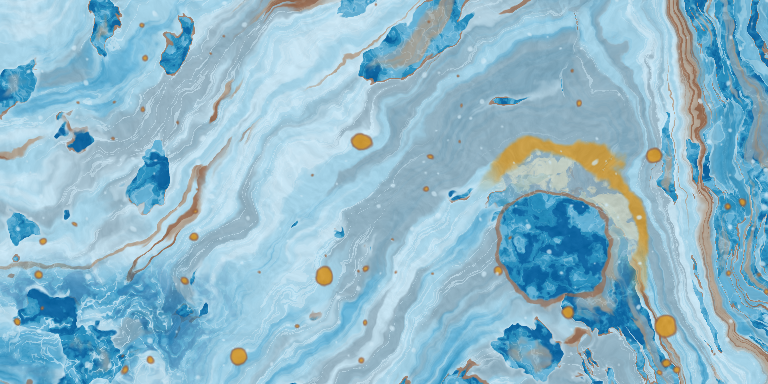
Give the GLSL for this texture, as a Shadertoy shader.

```glsl
// Poured marble paint: pale blue streaks sweep up from the left and bend over an arch.
// A bent stream function stretches noise into streaks; thresholded noise adds rimmed
// blue pools, cell noise adds lace, and hashed grids scatter ochre and pale drops.

const vec3 WHITE = vec3(0.80, 0.90, 0.95);
const vec3 PALE  = vec3(0.64, 0.82, 0.90);
const vec3 MID   = vec3(0.39, 0.69, 0.83);
const vec3 DEEP  = vec3(0.16, 0.56, 0.74);
const vec3 NAVY  = vec3(0.06, 0.40, 0.63);
const vec3 GREY  = vec3(0.54, 0.65, 0.71);
const vec3 TAN   = vec3(0.69, 0.61, 0.53);
const vec3 RUST  = vec3(0.58, 0.37, 0.25);
const vec3 OCHRE = vec3(0.80, 0.60, 0.22);
const vec3 CREAM = vec3(0.77, 0.80, 0.74);

const vec2  ARCH_PEAK = vec2(1.5, 1.2);    // crest of the bent streaks
const vec2  EYE       = vec2(1.47, 0.36);  // large pool under the arch
const vec2  LACE_SPOT = vec2(0.25, 0.20);  // lacy patch at lower left
const float BROAD_WARP = 0.22;
const float FINE_WARP  = 0.06;
const float POOL_LEVEL = 0.67;
const float GRAIN      = 0.10;

float hash(vec2 p) { return fract(sin(dot(p, vec2(127.1, 311.7))) * 43758.5453); }

float noise(vec2 p) {
    vec2 i = floor(p), f = fract(p), e = vec2(0.0, 1.0);
    f = f * f * (3.0 - 2.0 * f);
    return mix(mix(hash(i), hash(i + e.yx), f.x),
               mix(hash(i + e.xy), hash(i + e.yy), f.x), f.y);
}

float fbm(vec2 p) {
    float sum = 0.0, amp = 0.516;
    for (int i = 0; i < 5; i++) {
        sum += amp * noise(p);
        p = mat2(1.6, 1.2, -1.2, 1.6) * p + 9.7;
        amp *= 0.5;
    }
    return sum;
}

float band(float x, float width) { return 1.0 - smoothstep(0.4 * width, width, abs(x)); }

// Stream coordinates: x runs along the paint flow, y across it
vec2 flow(vec2 p) {
    float d = p.x - ARCH_PEAK.x, rise, slope;
    if (d < 0.0) {
        rise = ARCH_PEAK.y * exp(-d * d / 0.72);
        slope = -d / 0.36 * rise;
    } else {
        float bend = sqrt(d * d + 0.0225);
        rise = ARCH_PEAK.y - 4.5 * (bend - 0.15);
        slope = -4.5 * d / bend;
    }
    return vec2(dot(p - vec2(ARCH_PEAK.x, 0.5), normalize(vec2(1.0, slope))), p.y - rise);
}

// Gap between the two nearest cell centres: zero on the lace threads
float cellGap(vec2 p) {
    vec2 id = floor(p);
    float near = 9.0, next = 9.0;
    for (int k = 0; k < 9; k++) {
        vec2 c = id + vec2(k % 3, k / 3) - 1.0;
        float d = length(c + vec2(hash(c), hash(c + 37.0)) - p);
        next = min(next, max(near, d));
        near = min(near, d);
    }
    return next - near;
}

// Distance to scattered round drops, in canvas units
float drops(vec2 p, float scale, float share) {
    vec2 id = floor(p * scale);
    vec2 centre = 0.3 + 0.4 * vec2(hash(id + 3.0), hash(id + 8.0));
    float radius = mix(0.07, 0.25, pow(hash(id + 21.0), 2.0));
    float d = (length(fract(p * scale) - centre) - radius) / scale;
    return hash(id + 50.0) < share ? d : 1.0;
}

void mainImage(out vec4 fragColor, in vec2 fragCoord) {
    vec2 p = fragCoord / iResolution.y;
    float aa = 1.2 / iResolution.y;
    vec2 broadWarp = vec2(fbm(p * 3.0), fbm(p * 3.0 + 17.0)) - 0.5;
    vec2 fineWarp = vec2(fbm(p * 11.0 + 5.0), fbm(p * 11.0 + 31.0)) - 0.5;
    vec2 q = p + BROAD_WARP * broadWarp + FINE_WARP * fineWarp;
    vec2 s = flow(q);

    // Zones where the paint is bluer and more broken
    float inside = 1.0 - smoothstep(-0.75, -0.45, s.y);
    float right = smoothstep(0.3, 0.6, s.y) * smoothstep(1.55, 1.7, q.x);
    float lacy = 1.0 - smoothstep(0.15, 0.42, length((q - LACE_SPOT) * vec2(0.9, 1.8)));
    float top = smoothstep(0.78, 0.95, q.y) * smoothstep(0.9, 1.15, q.x);
    float wet = max(max(inside, right), max(lacy, 0.7 * top));

    // Long streaks
    float streak = fbm(s * vec2(1.6, 14.0) + 7.0);
    float thread = fbm(s * vec2(3.0, 42.0) + 3.0);
    float tone = 0.45 * fbm(s * vec2(0.9, 4.5) + 2.0) + 0.35 * streak + 0.2 * thread;
    tone += 0.05 - 0.06 * wet;
    vec3 col = mix(DEEP, MID, smoothstep(0.34, 0.43, tone));
    col = mix(col, PALE, smoothstep(0.42, 0.52, tone));
    col = mix(col, WHITE, 0.8 * smoothstep(0.57, 0.68, tone));
    col = mix(col, GREY, 0.75 * smoothstep(0.53, 0.64, fbm(s * vec2(1.2, 8.0) + 40.0)));
    col = mix(col, WHITE, 0.6 * band(thread - 0.5, 0.03) * smoothstep(0.45, 0.6, streak));

    // Curdled blue at the right
    float curdle = fbm(q * 8.0 + 4.0 * broadWarp + 12.0);
    col = mix(col, mix(DEEP, MID, smoothstep(0.35, 0.6, curdle)), 0.75 * right);
    col = mix(col, PALE, 0.7 * max(right, 0.6 * top) * band(curdle - 0.52, 0.035));

    // Rust and tan veins along the flow
    float patches = fbm(s * vec2(2.0, 3.0) + 90.0);
    float vein = band(fbm(s * vec2(0.7, 5.0) + 80.0) - 0.5, 0.022) * smoothstep(0.5, 0.6, patches);
    float leg = band(s.y - 0.35, 0.17) * smoothstep(1.55, 1.7, q.x) * smoothstep(0.36, 0.56, streak);
    col = mix(col, mix(RUST, TAN, smoothstep(0.38, 0.55, thread)), 0.85 * max(vein, leg));

    // Pools with pale halo, rust rim and clouded centre
    float pool = fbm(s * vec2(3.5, 5.5) + 60.0) + 0.13 * wet - POOL_LEVEL;
    float eye = 0.14 - length((q - EYE) * vec2(1.0, 0.85));
    float poolMask = smoothstep(0.0, 0.012, pool);
    float swirl = fbm(q * 9.0 + 6.0 * fineWarp + 25.0);
    vec3 poolCol = mix(NAVY, DEEP, smoothstep(0.3, 0.45, swirl));
    poolCol = mix(poolCol, MID, smoothstep(0.48, 0.62, swirl));
    vec3 cloud = mix(GREY, TAN, smoothstep(0.45, 0.65, streak));
    col = mix(col, WHITE, 0.55 * smoothstep(-0.05, 0.0, pool));
    col = mix(col, mix(poolCol, cloud, 0.8 * smoothstep(0.09, 0.16, pool)), poolMask);
    col = mix(col, RUST, 0.7 * band(pool, 0.012) * smoothstep(0.48, 0.58, curdle));

    // Eye of the arch: cream shell, ochre crest, blue heart
    float crest = smoothstep(-0.05, 0.12, dot(q - EYE, vec2(0.6, 0.8)));
    col = mix(col, mix(CREAM, GREY, smoothstep(0.45, 0.6, swirl)), 0.85 * crest * smoothstep(-0.10, -0.07, eye));
    col = mix(col, OCHRE, 0.9 * crest * band(eye + 0.095, 0.022));
    col = mix(col, poolCol, smoothstep(0.0, 0.012, eye));
    col = mix(col, RUST, 0.6 * band(eye, 0.008));

    // Lace threads over the blue patches
    float gap = cellGap(q * 19.0 + 5.0 * fineWarp);
    col = mix(col, poolCol, 0.65 * lacy * smoothstep(0.4, 0.5, curdle));
    float lace = (1.0 - smoothstep(0.03, 0.16, gap)) * smoothstep(0.36, 0.52, swirl);
    col = mix(col, WHITE, 0.75 * lace * max(lacy, 0.35 * poolMask));

    // Drops and specks
    vec2 loose = p + 0.03 * fineWarp;
    float gold = min(drops(loose, 9.0, 0.10), drops(loose + 4.3, 23.0, 0.06));
    col = mix(col, RUST, 0.8 * (1.0 - smoothstep(-aa, aa, gold)));
    col = mix(col, OCHRE, 1.0 - smoothstep(-aa, aa, gold + 0.004));
    float speck = drops(loose + 7.7, 34.0, 0.10 + 0.15 * right);
    col = mix(col, WHITE, 0.75 * (1.0 - smoothstep(-aa, aa, speck)));

    col += GRAIN * (fbm(q * 70.0) - 0.5);
    fragColor = vec4(clamp(col, 0.0, 1.0), 1.0);
}
```
